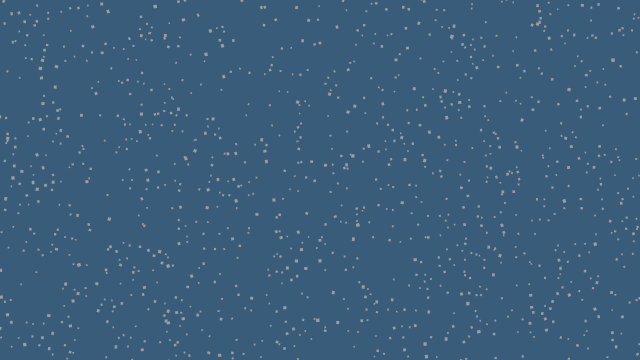
Reproduce this texture procedurally as a WebGL 1 fragment shader.

```glsl
precision highp float;

// Small pale chips scattered over a flat slate blue ground.
// A fine jittered grid holds at most one chip per cell; loose clusters,
// repeating in staggered rows, raise the chance that a cell is filled.

uniform vec2 u_resolution;

const float ROWS = 48.0; // grid cells per canvas height

// Sine-free hash giving four values in 0..1
vec4 hash4(vec2 p) {
    vec4 q = fract(p.xyxy * vec4(0.1031, 0.1030, 0.0973, 0.1099));
    q += dot(q, q.wzxy + 33.33);
    return fract((q.xxyz + q.yzzw) * q.zywx);
}

// Chance of a chip at a point: low everywhere, higher inside a cluster
float chipChance(vec2 p) {
    vec2 tile = vec2(0.89, 0.2);
    vec2 id = floor(p / tile);
    vec2 jitter = (hash4(id + 71.0).xy - 0.5) * vec2(0.14, 0.02);
    vec2 offset = p - (id + 0.5) * tile - jitter;
    float cluster = 1.0 - smoothstep(0.5, 1.2, length(offset / vec2(0.07, 0.04)));
    return mix(0.26, 0.62, cluster);
}

float roundedBox(vec2 p, vec2 halfSize, float radius) {
    vec2 d = abs(p) - halfSize + radius;
    return length(max(d, 0.0)) + min(max(d.x, d.y), 0.0) - radius;
}

// Coverage by the chip that belongs to one cell
float chip(vec2 p, vec2 cell, float pixel) {
    vec4 place = hash4(cell + 11.0);
    vec4 form = hash4(cell + 203.0);
    float present = step(place.z, chipChance((cell + 0.5) / ROWS));

    vec2 q = p - (cell + place.xy) / ROWS;
    float angle = (form.x - 0.5) * 0.8;
    float c = cos(angle), s = sin(angle);
    q = mat2(c, -s, s, c) * q;

    float size = 0.0022 + 0.0023 * form.y * form.y;
    vec2 halfSize = size * vec2(0.85 + 0.25 * form.z, 0.9 + 0.25 * form.w);
    float d = roundedBox(q, halfSize, 0.3 * size);
    return present * clamp(0.5 - d / pixel, 0.0, 1.0);
}

void main() {
    float pixel = 1.0 / u_resolution.y;
    vec2 p = gl_FragCoord.xy * pixel;
    vec2 home = floor(p * ROWS);

    // Chips may overhang their cell, so look at the neighbours too
    float coverage = 0.0;
    for (int y = -1; y <= 1; y++) {
        for (int x = -1; x <= 1; x++) {
            coverage = max(coverage, chip(p, home + vec2(x, y), pixel));
        }
    }

    vec3 slateBlue = vec3(0.222, 0.36, 0.477);
    vec3 paleStone = vec3(0.62, 0.61, 0.61);
    gl_FragColor = vec4(mix(slateBlue, paleStone, coverage), 1.0);
}
```
